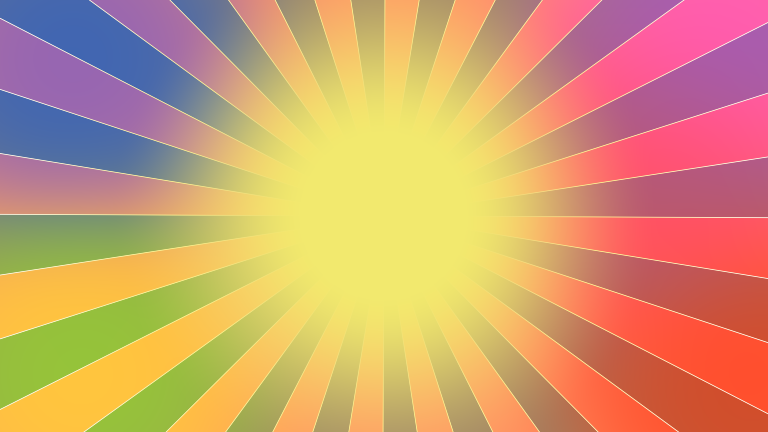
Reproduce this background procedurally as a Shadertoy shader.

```glsl
const float RAY_PAIRS = 20.0;
const float RAY_TILT = 0.0044;
const float LINE_HALF_WIDTH = 0.0011;
const float LINE_OPACITY = 0.88;
const float GLOW_INNER = 0.17;
const float GLOW_OUTER = 0.64;
const float BLOB_RADIUS = 0.27;
const float BASE_WEIGHT = 0.15;

const vec3 GLOW_COLOR = vec3(0.95, 0.915, 0.43);
const vec3 LINE_NEAR = vec3(1.0, 0.95, 0.56);
const vec3 LINE_FAR = vec3(1.0, 0.98, 0.92);
const vec3 BASE_BRIGHT = vec3(1.0, 0.59, 0.39);
const vec3 BASE_DIM = vec3(0.63, 0.53, 0.40);

// Colour patches: place, colour on bright rays, colour on dim rays
const int BLOBS = 5;
const vec2 BLOB_CENTER[BLOBS] = vec2[](
    vec2(-0.72, 0.36), vec2(0.78, 0.38), vec2(0.66, 0.08),
    vec2(0.85, -0.38), vec2(-0.70, -0.36));
const vec3 BLOB_BRIGHT[BLOBS] = vec3[](
    vec3(0.53, 0.37, 0.74), vec3(1.0, 0.34, 0.76), vec3(1.0, 0.28, 0.37),
    vec3(1.0, 0.27, 0.14), vec3(1.0, 0.80, 0.22));
const vec3 BLOB_DIM[BLOBS] = vec3[](
    vec3(0.20, 0.38, 0.74), vec3(0.66, 0.34, 0.76), vec3(0.74, 0.32, 0.42),
    vec3(0.85, 0.27, 0.13), vec3(0.58, 0.80, 0.20));

// Weighted blend of the patches over the base tone
vec3 patchColor(vec2 p, float bright) {
    vec3 sum = BASE_WEIGHT * mix(BASE_DIM, BASE_BRIGHT, bright);
    float total = BASE_WEIGHT;
    for (int i = 0; i < BLOBS; i++) {
        vec2 d = (p - BLOB_CENTER[i]) / BLOB_RADIUS;
        float weight = exp(-dot(d, d));
        sum += weight * mix(BLOB_DIM[i], BLOB_BRIGHT[i], bright);
        total += weight;
    }
    return sum / total;
}

void mainImage(out vec4 fragColor, in vec2 fragCoord) {
    vec2 p = (fragCoord - 0.5 * iResolution.xy) / iResolution.y;
    float pixel = 1.0 / iResolution.y;
    float radius = length(p);
    float angle = atan(p.y, p.x) + RAY_TILT;

    // Alternating rays, with signed distance to the nearest ray edge
    float edge = -sin(angle * RAY_PAIRS) * radius / RAY_PAIRS;
    float bright = smoothstep(-0.7 * pixel, 0.7 * pixel, edge);
    vec3 color = patchColor(p, bright);

    // Central glow
    float glow = 1.0 - smoothstep(GLOW_INNER, GLOW_OUTER, radius);
    color = mix(color, GLOW_COLOR, glow);

    // Pale lines along the ray edges, fading toward the centre
    float line = 1.0 - smoothstep(LINE_HALF_WIDTH - 0.5 * pixel,
                                  LINE_HALF_WIDTH + 0.5 * pixel, abs(edge));
    line *= LINE_OPACITY * smoothstep(GLOW_INNER, 0.52, radius);
    vec3 lineColor = mix(LINE_NEAR, LINE_FAR, smoothstep(0.45, 0.95, radius));
    color = mix(color, lineColor, line);

    fragColor = vec4(color, 1.0);
}
```
